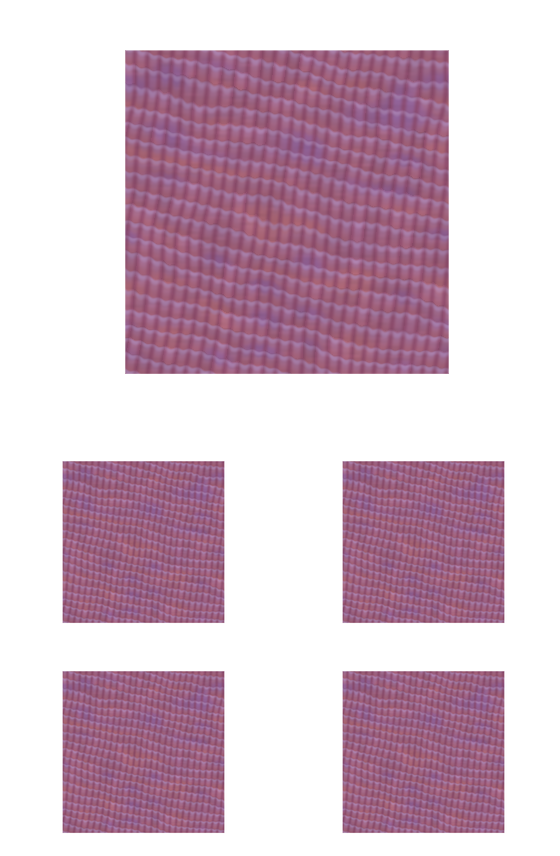
Top: one tile. Bottom: repeated 2 by 2.
Reproduce this pattern procedurally as a WebGL 1 fragment shader.

```glsl
precision highp float;
// A square panel of woven mauve cells on white: slanted dark columns cross
// pale, wavy, sloping ridges. Whole repeats, sheared by whole cells, and
// wrapping noise let the weave (and the canvas) tile without a seam.

uniform vec2 u_resolution;

const float TAU = 6.2831853;
const float COLUMNS = 26.0;       // repeats across the panel
const float ROWS = 19.0;          // repeats up the panel
const float COLUMN_LEAN = 3.0;    // columns crossed from bottom to top
const float ROW_DROP = 4.0;       // rows crossed from left to right
const float PANEL_SIZE = 0.77;    // in canvas heights
const vec2 PANEL_CENTER = vec2(0.5125, 0.495); // fraction of the canvas
const float ROW_WAVE = 0.75;      // wander of ridges, in rows
const float COLUMN_WAVE = 0.40;   // wander of columns, in columns
const float RIDGE_BOW = 0.06;     // arch of the ridge inside each cell
const float COLUMN_SHADE = 0.68;
const float RIDGE_LIGHT = 0.65;
const float CELL_VARIATION = 0.10;
const float STREAKS = 7.0;        // streak lengths across the panel

const vec3 PAPER = vec3(1.0);
const vec3 ROSE = vec3(0.62, 0.37, 0.46);
const vec3 MAUVE = vec3(0.62, 0.42, 0.56);
const vec3 LAVENDER = vec3(0.66, 0.52, 0.69);
const vec3 CRIMSON = vec3(0.52, 0.26, 0.39);
const vec3 VIOLET = vec3(0.51, 0.36, 0.62);
const vec3 EMBER = vec3(0.70, 0.41, 0.43);

float hash(vec2 p) {
  return fract(sin(dot(p, vec2(127.1, 311.7))) * 43758.5);
}

// Lattice value that wraps; one step in x also shifts y by shear.
float latticeValue(vec2 i, vec2 period, float shear) {
  float wraps = floor((i.x + 0.5) / period.x);
  i -= wraps * vec2(period.x, shear);
  i.y -= floor((i.y + 0.5) / period.y) * period.y;
  return hash(i + period * 0.37);
}

float wrappedNoise(vec2 p, vec2 period, float shear) {
  vec2 i = floor(p);
  vec2 f = fract(p);
  f = f * f * (3.0 - 2.0 * f);
  float a = latticeValue(i, period, shear);
  float b = latticeValue(i + vec2(1.0, 0.0), period, shear);
  float c = latticeValue(i + vec2(0.0, 1.0), period, shear);
  float d = latticeValue(i + vec2(1.0, 1.0), period, shear);
  return mix(mix(a, b, f.x), mix(c, d, f.x), f.y);
}

float panelNoise(vec2 p, vec2 period) {
  return wrappedNoise(p * period, period, 0.0);
}

// Panel position to leaning (column, row) coordinates.
vec2 toCells(vec2 p) {
  return vec2(COLUMNS * p.x - COLUMN_LEAN * p.y,
              ROW_DROP * p.x + ROWS * p.y);
}

vec2 fromCells(vec2 c) {
  float det = COLUMNS * ROWS + COLUMN_LEAN * ROW_DROP;
  return vec2(ROWS * c.x + COLUMN_LEAN * c.y,
              COLUMNS * c.y - ROW_DROP * c.x) / det;
}

vec3 weave(vec2 p) {
  // Slow wander of both families of lines
  vec2 cell = toCells(p);
  cell.x += COLUMN_WAVE * (panelNoise(p, vec2(5.0, 7.0)) - 0.5);
  cell.y += ROW_WAVE * (panelNoise(p, vec2(4.0, 5.0)) - 0.5);
  cell.y += 0.5 * ROW_WAVE * (panelNoise(p, vec2(9.0, 11.0)) - 0.5);
  cell.y -= RIDGE_BOW * cos(TAU * cell.x);

  // Each cell brightens upward to a ridge with a crisper top edge
  float h = fract(cell.y);
  float fall = 1.0 - smoothstep(0.84, 1.0, h);
  float rise = smoothstep(0.0, 0.75, h) * fall;
  float ridge = smoothstep(0.55, 0.82, h) * fall;
  vec3 color = mix(ROSE, MAUVE, rise);

  // Violet and ember streaks run along the rows
  float streak = wrappedNoise(vec2(STREAKS * p.x, cell.y),
                              vec2(STREAKS, ROWS), ROW_DROP);
  color = mix(color, VIOLET, 0.6 * smoothstep(0.60, 0.95, streak));
  color = mix(color, EMBER, 0.5 * smoothstep(0.60, 0.95, 1.0 - streak));
  color = mix(color, LAVENDER, RIDGE_LIGHT * ridge);

  // Soft dark grooves between columns
  float groove = pow(0.5 + 0.5 * cos(TAU * cell.x), 2.0);
  color = mix(color, CRIMSON, COLUMN_SHADE * groove * (1.0 - 0.4 * ridge));

  // Uneven cells and faint horizontal threads
  vec2 center = fromCells(floor(cell) + 0.5);
  float tone = panelNoise(center, vec2(37.0, 29.0)) - 0.5;
  float thread = panelNoise(p, vec2(24.0, 110.0)) - 0.5;
  return color * (1.0 + CELL_VARIATION * tone + 0.05 * thread);
}

void main() {
  vec2 offset = (gl_FragCoord.xy - PANEL_CENTER * u_resolution) / u_resolution.y;
  vec2 p = offset / PANEL_SIZE + 0.5;

  // Panel edge, smoothed over one pixel
  float edge = max(abs(offset.x), abs(offset.y)) - 0.5 * PANEL_SIZE;
  float inside = clamp(0.5 - edge * u_resolution.y, 0.0, 1.0);
  gl_FragColor = vec4(mix(PAPER, weave(p), inside), 1.0);
}
```
